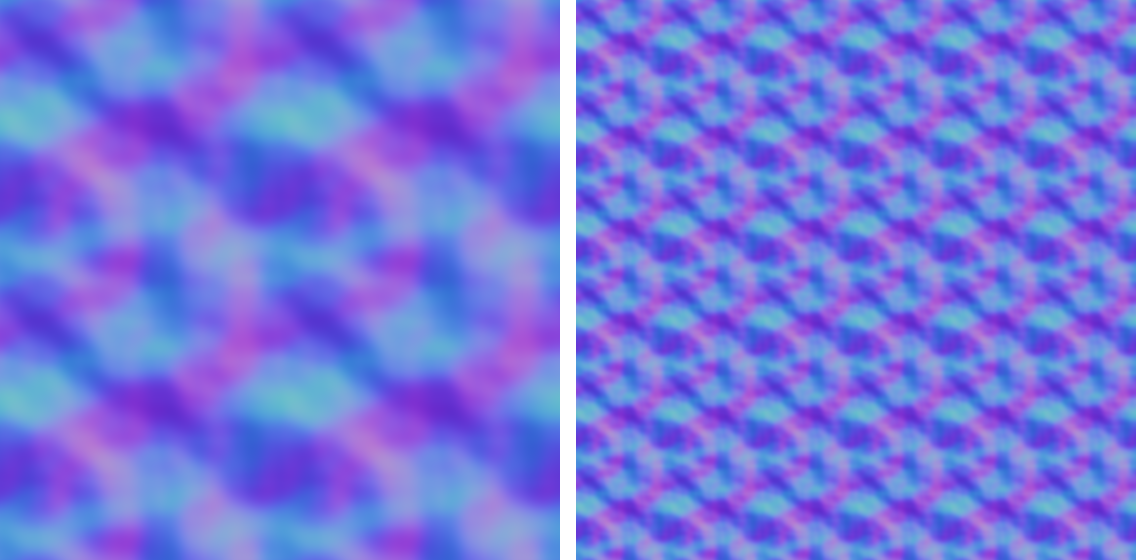
Left, the tile; right, the same tile 3 across and 3 down.
Write a WebGL 1 fragment shader that draws this texture map.

```glsl
precision highp float;
// Tangent-space normal map of a soft, rolling surface with rounded dents.
// Plane waves of whole frequency give the broad shape, two tight folds and
// wrapping gradient noise the detail; the summed slope becomes the normal.

uniform vec2 u_resolution;

#define REPEATS 2.0        // tiles across and down
#define STEEPNESS 0.075    // strength of the broad slopes
#define FOLD_RADIUS 0.085  // size of each half of a fold, in tiles
#define NOISE_CELLS 7.0    // noise cells per tile
#define NOISE_SLOPE 0.14   // strength of the fine slopes
#define BRIGHTNESS 0.905   // scale of the packed normal
#define TAU 6.2831853

// Slope of mix.x * cos(a) + mix.y * sin(a), where a = TAU * dot(freq, p).
// The constant factor TAU is left to STEEPNESS.
vec2 waveSlope(vec2 p, vec2 freq, vec2 cosSin) {
  float a = TAU * dot(freq, p);
  return freq * (cosSin.y * cos(a) - cosSin.x * sin(a));
}

// Slope of the broad height field, periodic over the unit square.
vec2 broadSlope(vec2 p) {
  // Swells
  vec2 slope = waveSlope(p, vec2(1.0, 0.0), vec2(0.25, 0.88));
  slope += waveSlope(p, vec2(0.0, 1.0), vec2(-0.27, -0.56));
  slope += waveSlope(p, vec2(1.0, 1.0), vec2(-1.39, 0.46));
  slope += waveSlope(p, vec2(1.0, -1.0), vec2(0.45, -1.54));
  // Dents and ridges
  slope += waveSlope(p, vec2(2.0, 0.0), vec2(-0.97, 0.50));
  slope += waveSlope(p, vec2(0.0, 2.0), vec2(0.93, -0.06));
  slope += waveSlope(p, vec2(2.0, 1.0), vec2(-0.87, 0.17));
  slope += waveSlope(p, vec2(2.0, -1.0), vec2(-0.22, 0.24));
  slope += waveSlope(p, vec2(1.0, 2.0), vec2(1.26, -0.97));
  slope += waveSlope(p, vec2(1.0, -2.0), vec2(1.00, 1.33));
  slope += waveSlope(p, vec2(2.0, 2.0), vec2(-0.29, 0.37));
  return slope * STEEPNESS;
}

// Slope of a Gaussian bump around a wrapped position.
vec2 bumpSlope(vec2 p, vec2 center) {
  vec2 d = (fract(p - center + 0.5) - 0.5) / FOLD_RADIUS;
  return -d * exp(-0.5 * dot(d, d));
}

// A bump at center + arm paired with a dent at center - arm.
vec2 foldSlope(vec2 p, vec2 center, vec2 arm) {
  return bumpSlope(p, center + arm) - bumpSlope(p, center - arm);
}

// Unit gradient of a lattice corner, wrapped at the tile edge.
vec2 cornerGradient(vec2 cell) {
  cell = mod(cell, NOISE_CELLS);
  float angle = TAU * fract(sin(dot(cell, vec2(12.71, 31.17))) * 4375.85);
  return vec2(cos(angle), sin(angle));
}

// Gradient noise with a quintic fade.
float gradientNoise(vec2 q) {
  vec2 i = floor(q);
  vec2 f = q - i;
  vec2 u = f * f * f * (f * (f * 6.0 - 15.0) + 10.0);
  vec2 e = vec2(1.0, 0.0);
  float low = mix(dot(cornerGradient(i), f),
                  dot(cornerGradient(i + e), f - e), u.x);
  float high = mix(dot(cornerGradient(i + e.yx), f - e.yx),
                   dot(cornerGradient(i + 1.0), f - 1.0), u.x);
  return mix(low, high, u.y);
}

// Slope of the noise by central differences.
vec2 noiseSlope(vec2 p) {
  vec2 q = p * NOISE_CELLS;
  vec2 e = vec2(0.05, 0.0);
  return vec2(gradientNoise(q + e) - gradientNoise(q - e),
              gradientNoise(q + e.yx) - gradientNoise(q - e.yx)) / (2.0 * e.x);
}

void main() {
  vec2 tile = fract(gl_FragCoord.xy / u_resolution * REPEATS);

  // Broad shape, tight folds, fine unevenness
  vec2 slope = broadSlope(tile);
  slope += 0.42 * foldSlope(tile, vec2(0.315, 0.13), vec2(0.075, -0.01));
  slope += 0.32 * foldSlope(tile, vec2(0.77, 0.555), vec2(-0.09, 0.115));
  slope += NOISE_SLOPE * noiseSlope(tile);

  // Pack the normal into colour
  vec3 normal = normalize(vec3(-slope, 1.0));
  gl_FragColor = vec4(BRIGHTNESS * (0.5 + 0.5 * normal), 1.0);
}
```
